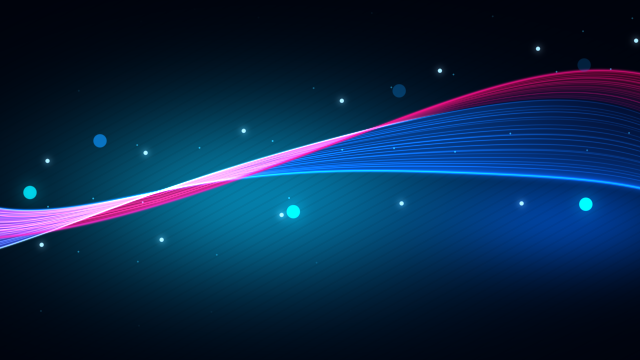
Give the GLSL for this background, as a Shadertoy shader.

```glsl
// Draws two glowing, line-woven ribbons crossing a deep teal haze with drifting light dots.

const vec3 NAVY = vec3(0.0, 0.010, 0.045);
const vec3 TEAL = vec3(0.02, 0.41, 0.44);
const vec3 AZURE = vec3(0.0, 0.19, 0.47);
const vec3 CYAN = vec3(0.0, 0.92, 1.0);
const vec3 PINK = vec3(1.0, 0.06, 0.56);
const vec3 CRIMSON = vec3(0.50, 0.02, 0.24);
const vec3 VIOLET = vec3(0.56, 0.28, 0.84);
const vec3 BLUE = vec3(0.03, 0.36, 0.85);
const vec3 ICE = vec3(0.66, 0.90, 1.0);
const float SOFT = 0.0022;
const int STRANDS = 20;

vec2 hash22(vec2 p) {
    vec3 q = fract(p.xyx * vec3(0.1031, 0.1030, 0.0973));
    q += dot(q, q.yzx + 33.33);
    return fract((q.xx + q.yz) * q.zy);
}

// Elliptical soft light
float glow(vec2 p, vec2 center, vec2 size) {
    vec2 d = (p - center) / size;
    return exp(-dot(d, d));
}

// Fifth-degree curve in Newton form
float curve(float s, vec3 a, vec3 b) {
    return a.x + s * (a.y + (s - 1.0) * (a.z + (s - 2.0)
         * (b.x + (s - 3.0) * (b.y + (s - 4.0) * b.z))));
}

// Coverage of the area between two heights
float band(float y, float a, float b) {
    return smoothstep(-SOFT, SOFT, y - min(a, b)) * smoothstep(-SOFT, SOFT, max(a, b) - y);
}

float strand(float d, float width) {
    return exp(-d * d / (width * width));
}

// Sum of fine lines spread between two heights
float weave(float y, float a, float b, float seed) {
    float sum = 0.0;
    for (int i = 0; i < STRANDS; i++) {
        vec2 h = hash22(vec2(float(i), seed));
        float t = (float(i) + h.x) / float(STRANDS);
        sum += strand(y - mix(a, b, t), 0.0018) * (0.3 + 0.7 * h.y);
    }
    return min(sum, 1.3);
}

float disc(vec2 p, vec2 center, float radius) {
    return smoothstep(SOFT, -SOFT, length(p - center) - radius);
}

vec3 backdrop(vec2 p) {
    vec3 col = NAVY;
    col += TEAL * glow(p, vec2(0.69, 0.455), vec2(0.50, 0.25));
    col += vec3(0.0, 0.08, 0.19) * glow(p, vec2(0.90, 0.43), vec2(0.75, 0.31));
    col += AZURE * glow(p, vec2(1.60, 0.385), vec2(0.36, 0.14));
    // Faint slanted hatching
    float hatch = sin((p.y - 0.55 * p.x) * 250.0);
    return col * (1.0 - 0.05 * smoothstep(0.5, 1.0, hatch));
}

vec3 ribbons(vec3 col, vec2 p) {
    float s = p.x * 2.8125;
    float y = p.y;
    float rose = curve(s, vec3(0.3403, 0.0671, 0.02315), vec3(-0.00444, -0.000386, -0.000251));
    float spine = curve(s, vec3(0.3102, 0.1273, -0.00463), vec3(-0.00231, 0.000386, -0.000617));
    float base = curve(s, vec3(0.4213, 0.0301, 0.01447), vec3(-0.01215, 0.003762, -0.000887));
    float crest = max(spine, base);
    float right = smoothstep(0.95, 1.30, p.x);
    float left = 1.0 - smoothstep(0.50, 0.85, p.x);
    float far = smoothstep(1.1, 1.75, p.x);

    // Blue sheet, brighter toward its lower edge
    float blueArea = band(y, spine, base);
    float depth = clamp((spine - y) / max(spine - base, 0.01), 0.0, 1.0);
    vec3 blueFill = mix(vec3(0.02, 0.24, 0.56), vec3(0.01, 0.07, 0.23), far * (1.0 - 0.5 * depth));
    blueFill += vec3(0.0, 0.08, 0.22) * pow(depth, 4.0);
    blueFill = mix(blueFill, vec3(0.20, 0.30, 0.82), left);
    col = mix(col, blueFill, 0.85 * blueArea);

    // Pink sheet, violet where it overlaps the blue one
    float pinkArea = band(y, rose, crest);
    float rise = clamp((y - crest) / max(rose - crest, 0.01), 0.0, 1.0);
    vec3 pinkFill = mix(CRIMSON * 1.15, VIOLET, blueArea);
    vec3 dusk = mix(vec3(0.03, 0.05, 0.19), CRIMSON * 0.65, rise);
    col = mix(col, mix(pinkFill, dusk, right), 0.85 * pinkArea);

    // Woven strands
    vec3 blueLine = mix(vec3(0.03, 0.22, 0.46), vec3(0.24, 0.28, 0.42), left);
    col += blueLine * weave(y, spine, base, 3.0) * (1.0 - 0.55 * far);
    vec3 pinkLine = mix(vec3(0.36, 0.10, 0.28), CRIMSON * mix(0.25, 0.7, rise), right);
    col += pinkLine * weave(y, rose, crest, 8.0);

    // Bright rims
    float pinkRim = strand(y - rose, 0.004) * (1.0 - 0.45 * far);
    col = mix(col, mix(PINK, vec3(0.85, 0.25, 0.95), left * 0.5), 0.85 * pinkRim);
    col += ICE * 0.55 * strand(y - spine, 0.0026) * (1.0 - right);
    col += BLUE * strand(y - base, 0.0035);
    col += BLUE * 0.25 * strand(y - base, 0.012) * right;
    return col;
}

vec3 dots(vec3 col, vec2 p) {
    // Large discs along two arcs
    for (int i = 0; i < 3; i++) {
        float k = float(i);
        vec2 low = vec2(0.0833 + k * (0.691 + 0.0405 * k), 0.4653 - k * (0.0903 - 0.037 * k));
        vec2 high = vec2(0.2778 + k * (0.9896 - 0.1586 * k), 0.6088 + k * (0.1725 - 0.0336 * k));
        col = mix(col, CYAN, disc(p, low, 0.0185) * min(0.75 + 0.25 * k, 1.0));
        col += CYAN * 0.12 * glow(p, low, vec2(0.035));
        col = mix(col, vec3(0.04, 0.50, 0.85), disc(p, high, 0.0185) * 0.85 / (1.0 + 1.4 * k));
    }
    // Small lights in two drifting rows
    for (int i = 0; i < 12; i++) {
        float k = float(i);
        vec2 c = vec2(0.132 + 0.2725 * k, 0.72 - 0.167 * cos(k * 0.5236));
        float j = k - 7.0;
        if (i > 6) c = vec2(0.1157 + 0.3333 * j, 0.32 + 0.115 * smoothstep(0.5, 2.8, j));
        col = mix(col, ICE, 0.9 * disc(p, c, 0.0058));
        col += ICE * 0.16 * glow(p, c, vec2(0.014));
    }
    // Tiny scattered specks
    vec2 cell = floor(p * 6.0);
    vec2 h = hash22(cell + 17.0);
    float near = glow(p, vec2(p.x, 0.38 + 0.22 * p.x), vec2(1.0, 0.24));
    float speck = disc(p, (cell + 0.15 + 0.7 * h) / 6.0, 0.0022);
    return col + vec3(0.15, 0.5, 0.6) * speck * near * step(0.45, h.y);
}

void mainImage(out vec4 fragColor, in vec2 fragCoord) {
    vec2 p = fragCoord / iResolution.xy * vec2(16.0 / 9.0, 1.0);
    vec3 col = dots(ribbons(backdrop(p), p), p);
    fragColor = vec4(clamp(col, 0.0, 1.0), 1.0);
}
```
